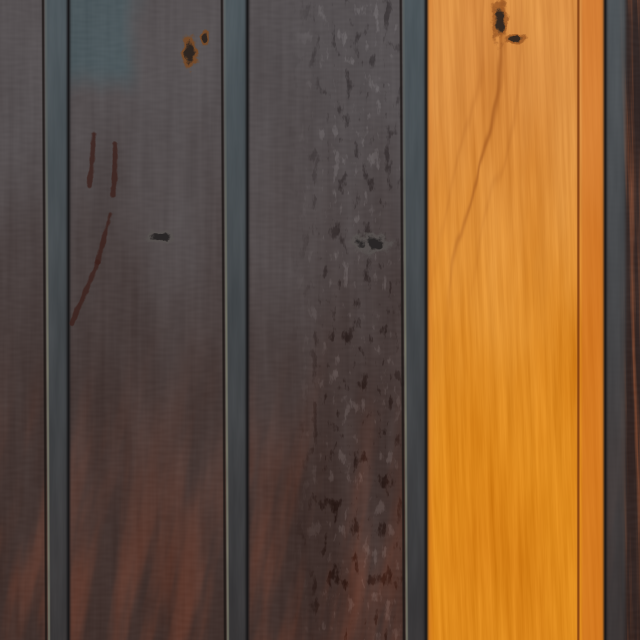
Give the GLSL for this texture, as a Shadertoy shader.

```glsl
// Dark varnished wood planks with beveled grooves and one bright orange plank.

float gradDot(vec2 cell, vec2 offset) {
    vec2 q = fract(cell * vec2(0.1031, 0.1137));
    q += dot(q, q.yx + 33.33);
    float angle = 6.2832 * fract((q.x + q.y) * q.x * 17.3);
    return dot(vec2(cos(angle), sin(angle)), offset);
}

// Gradient noise, roughly -0.7 to 0.7
float noise(vec2 p) {
    vec2 i = floor(p), f = fract(p);
    vec2 w = f * f * f * (f * (f * 6.0 - 15.0) + 10.0);
    return mix(mix(gradDot(i, f), gradDot(i + vec2(1, 0), f - vec2(1, 0)), w.x),
               mix(gradDot(i + vec2(0, 1), f - vec2(0, 1)), gradDot(i + 1.0, f - 1.0), w.x), w.y);
}

float fbm(vec2 p) {
    float sum = 0.0, amp = 1.0;
    for (int i = 0; i < 4; i++) {
        sum += amp * noise(p);
        p = p * 2.03 + 17.7;
        amp *= 0.5;
    }
    return sum;
}

float segment(vec2 p, vec2 a, vec2 b) {
    vec2 d = b - a;
    return length(p - a - d * clamp(dot(p - a, d) / dot(d, d), 0.0, 1.0));
}

// Soft vertical line
float line(float d, float halfWidth, float soft) {
    return 1.0 - smoothstep(halfWidth - soft, halfWidth + soft, abs(d));
}

vec3 darkWood(vec2 p, float id) {
    float broad = fbm(p * vec2(9.0, 3.0) + id * 7.0);
    float grain = fbm(p * vec2(85.0, 5.0));
    vec3 col = mix(vec3(0.245, 0.185, 0.17), vec3(0.335, 0.315, 0.32),
                   smoothstep(0.05, 0.95, p.y + 0.15 * broad));
    // Warm figure showing through toward the bottom
    float warm = smoothstep(0.0, 0.8, fbm(vec2(p.x * 16.0 - p.y * 3.0, p.y * 2.5)) + 0.25);
    col += vec3(0.13, 0.045, 0.015) * warm * smoothstep(0.55, 0.0, p.y);
    // Flaking varnish on the right part of the second plank
    float worn = smoothstep(0.44, 0.53, p.x) * smoothstep(0.66, 0.6, p.x);
    float flakes = fbm(p * vec2(62.0, 26.0));
    col += worn * (0.07 * smoothstep(0.25, 0.6, flakes) - 0.09 * smoothstep(0.2, 0.6, -flakes));
    // Bluish haze near the top of the first plank
    float haze = smoothstep(0.235, 0.19, p.x + 0.03 * broad) * smoothstep(0.84, 0.9, p.y + 0.03 * broad);
    col = mix(col, vec3(0.29, 0.35, 0.37), 0.8 * haze * step(0.107, p.x));
    // Reddish streaks in the last plank
    float streak = smoothstep(-0.3, 0.6, fbm(vec2(p.x * 75.0 + p.y * 2.0, p.y * 2.0)));
    col = mix(col, mix(vec3(0.18, 0.13, 0.12), vec3(0.5, 0.28, 0.18), streak),
              0.85 * smoothstep(0.965, 0.98, p.x));
    return col + 0.02 * grain + 0.02 * broad + 0.018 * noise(p * vec2(45.0, 190.0));
}

vec3 orangeWood(vec2 p, float u) {
    float streak = fbm(vec2(p.x * 110.0 + p.y * 4.0, p.y * 4.0));
    float broad = fbm(p * vec2(14.0, 3.0));
    vec3 col = mix(vec3(0.86, 0.53, 0.11), vec3(0.85, 0.56, 0.27), smoothstep(0.2, 0.95, p.y + 0.12 * broad));
    col += vec3(0.06, 0.06, 0.045) * streak + vec3(0.04, 0.05, 0.03) * broad;
    // Curved growth lines sweeping down from the knot
    float bend = (u - 0.12 - 0.3 * smoothstep(0.45, 1.0, p.y)) * 8.0 + 0.6 * broad;
    float rings = pow(0.5 + 0.5 * cos(bend * 6.2832), 10.0);
    float area = smoothstep(1.4, 0.2, abs(bend)) * smoothstep(0.4, 0.8, p.y);
    col = mix(col, vec3(0.58, 0.3, 0.1), 0.5 * rings * area);
    return mix(col, vec3(0.8, 0.42, 0.14), 0.5 * smoothstep(0.86, 0.88, u) + 0.4 * smoothstep(0.05, 0.0, u));
}

void mainImage(out vec4 fragColor, in vec2 fragCoord) {
    vec2 p = fragCoord / iResolution.xy;
    float px = 1.0 / iResolution.y;
    float soft = max(px, 0.0012);

    // Plank index and position across it
    float across = (p.x - 0.107) / 0.2795;
    float id = floor(across), u = fract(across);
    bool orange = id == 2.0;
    vec3 col = orange ? orangeWood(p, u) : darkWood(p, id);

    // Bevel strip and its groove
    float groove = (u - (orange ? 0.861 : 0.886 - 0.018 * p.y)) * 0.2795;
    vec3 bevel = mix(vec3(0.22, 0.215, 0.22), vec3(0.3, 0.34, 0.36), p.y) + 0.03 * fbm(p * vec2(70.0, 7.0));
    float strip = id > 2.5 ? 1.0 - smoothstep(0.1, 0.13, u) : smoothstep(-soft, soft, groove);
    if (!orange) col = mix(col, bevel, strip * (id > 2.5 ? 0.7 : 0.95));
    col = mix(col, orange ? vec3(0.45, 0.2, 0.06) : vec3(0.1, 0.08, 0.075), 0.8 * line(groove + 0.003, 0.0018, soft));
    float glint = smoothstep(0.9, 0.45, p.y) * (0.85 + 0.3 * noise(vec2(id * 9.0, p.y * 25.0)));
    if (!orange) col = mix(col, vec3(0.49, 0.48, 0.41), (0.2 + 0.65 * glint) * line(groove - 0.0015, 0.0017, soft));

    // Shadowed joints between planks
    float joint = (across - floor(across + 0.5)) * 0.2795;
    col = mix(col, vec3(0.09, 0.085, 0.09), 0.85 * line(joint, 0.002, 2.0 * soft) + 0.2 * line(joint, 0.004, 0.004));

    // Knots and holes: center, then radii
    vec4 knots[6] = vec4[6](vec4(0.296, 0.917, 0.011, 0.021), vec4(0.32, 0.94, 0.006, 0.01),
        vec4(0.25, 0.63, 0.02, 0.009), vec4(0.582, 0.62, 0.026, 0.014),
        vec4(0.781, 0.968, 0.011, 0.027), vec4(0.804, 0.939, 0.016, 0.006));
    for (int i = 0; i < 6; i++) {
        vec2 q = (p - knots[i].xy) / knots[i].zw;
        float d = length(q) + 0.7 * fbm(p * 60.0);
        vec3 rim = i < 2 ? vec3(0.48, 0.28, 0.12) : i < 4 ? vec3(0.34, 0.32, 0.31) : vec3(0.6, 0.34, 0.14);
        col = mix(col, rim, 0.8 * smoothstep(1.4, 0.9, d));
        col = mix(col, vec3(0.13, 0.12, 0.12), 0.85 * smoothstep(0.85, 0.4, d));
    }

    // Reddish scars in the first plank: end points
    vec4 scars[4] = vec4[4](vec4(0.147, 0.79, 0.14, 0.71), vec4(0.18, 0.775, 0.177, 0.695),
        vec4(0.172, 0.665, 0.153, 0.59), vec4(0.153, 0.59, 0.112, 0.495));
    for (int i = 0; i < 4; i++) {
        float d = segment(p, scars[i].xy, scars[i].zw) + 0.003 * fbm(p * 45.0);
        col = mix(col, vec3(0.23, 0.12, 0.1), 0.75 * smoothstep(0.0055, 0.002, d));
    }
    fragColor = vec4(clamp(col, 0.0, 1.0), 1.0);
}
```
